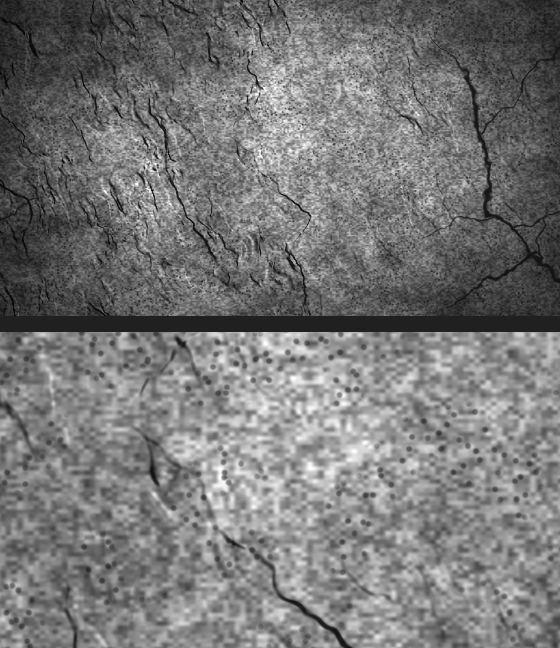
Top, the full canvas; bottom, a detail of the centre.
Write a Shadertoy shader that draws this texture.

```glsl
// Weathered grey plaster wall: flaking ledges lit from the upper right, fine grain,
// small pits, a pale smooth plate, a dark vignette and a branching crack at the right.
// Layered value noise makes stains and ledges; cellular noise makes bumps and pits.

const float BASE_GREY   = 0.425;
const float STAIN       = 0.34;   // strength of broad blotches
const float MOTTLE      = 0.30;   // strength of small blotches
const float GRAIN       = 0.58;   // strength of fine sandy grain
const float SHADOW_GAIN = 1.9;    // darkening of slopes facing away
const float LIGHT_GAIN  = 0.7;    // brightening of slopes facing the light
const float VIGNETTE    = 0.64;
const float CRACK_GREY  = 0.06;
const vec2  LIGHT_STEP  = vec2(0.0032, 0.0024);

float hash(vec2 c) {
    vec3 q = fract(c.xyx * 0.1031);
    q += dot(q, q.yzx + 33.33);
    return fract((q.x + q.y) * q.z);
}

float noise(vec2 p) {
    vec2 i = floor(p), f = fract(p);
    f = f * f * (3.0 - 2.0 * f);
    float low  = mix(hash(i), hash(i + vec2(1, 0)), f.x);
    float high = mix(hash(i + vec2(0, 1)), hash(i + vec2(1, 1)), f.x);
    return mix(low, high, f.y);
}

float fbm(vec2 p) {
    float sum = 0.0, amp = 0.53;
    for (int i = 0; i < 4; i++) {
        sum += amp * noise(p);
        p = mat2(1.6, 1.2, -1.2, 1.6) * p + 7.3;
        amp *= 0.5;
    }
    return sum;
}

// Distance to the nearest scattered cell point.
float cellular(vec2 p) {
    vec2 cell = floor(p);
    float nearest = 4.0;
    for (int y = -1; y <= 1; y++)
        for (int x = -1; x <= 1; x++) {
            vec2 c = cell + vec2(x, y);
            vec2 d = c + vec2(hash(c), hash(c + 51.7)) - p;
            nearest = min(nearest, dot(d, d));
        }
    return sqrt(nearest);
}

float glow(vec2 p, vec2 center, vec2 radius) {
    vec2 d = (p - center) / radius;
    return exp(-dot(d, d));
}

// Signed distance, roughly, to the ragged left border of the smooth plate.
float plateSide(vec2 p) {
    float drop = max(0.57 - p.y, 0.0);
    float border = 0.77 + 0.28 * max(p.y - 0.57, 0.0) + 0.24 * (1.0 - exp(-4.5 * drop));
    return p.x - border + 0.22 * (fbm(p * 10.0) - 0.5);
}

// Relief with steep, slanted ledges and small bumps.
float height(vec2 p) {
    vec2 q = p + 0.07 * (vec2(fbm(p * 9.0), fbm(p * 9.0 + 31.0)) - 0.5);
    vec2 s = vec2(dot(q, vec2(0.92, 0.39)), 0.5 * dot(q, vec2(-0.39, 0.92)));
    float ledges = smoothstep(0.0, 0.05, fbm(s * 8.0) - 0.48);
    ledges += 0.6 * smoothstep(0.0, 0.10, fbm(s * 21.0 + 4.0) - 0.5);
    ledges += 0.8 * smoothstep(-0.006, 0.006, plateSide(p));
    return ledges + 0.45 * cellular(s * 42.0);
}

// Tapering straight crack; returns distance minus half width.
float branch(vec2 p, vec2 a, vec2 b, float width) {
    vec2 ab = b - a;
    float t = clamp(dot(p - a, ab) / dot(ab, ab), 0.0, 1.0);
    return length(p - a - ab * t) - width * (1.0 - 0.6 * t);
}

float cracks(vec2 p) {
    p += 0.07 * (vec2(fbm(p * 13.0), fbm(p * 13.0 + 17.0)) - 0.5);
    float trunk = 1.59 - 0.13 * p.y + 0.20 * (1.0 - smoothstep(0.03, 0.40, p.y))
                - 0.11 * smoothstep(0.76, 0.90, p.y);
    float d = abs(p.x - trunk) * 0.75 - 0.0045 * (1.0 - smoothstep(0.65, 0.95, p.y));
    d = max(d, p.y - 0.90);
    d = min(d, branch(p, vec2(1.52, 0.58), vec2(1.65, 0.70), 0.0030));
    d = min(d, branch(p, vec2(1.65, 0.70), vec2(1.80, 0.91), 0.0035));
    d = min(d, branch(p, vec2(1.70, 0.19), vec2(1.41, 0.03), 0.0055));
    d = min(d, branch(p, vec2(1.61, 0.28), vec2(1.80, 0.35), 0.0035));
    d = min(d, branch(p, vec2(1.71, 0.17), vec2(1.72, 0.33), 0.0040));
    d = min(d, branch(p, vec2(1.57, 0.32), vec2(1.33, 0.26), 0.0020));
    return min(d, branch(p, vec2(0.0, 0.29), vec2(0.12, 0.39), 0.0030));
}

void mainImage(out vec4 fragColor, in vec2 fragCoord) {
    vec2 p = fragCoord / iResolution.y;
    float pixel = 1.0 / iResolution.y;
    float plate = smoothstep(-0.01, 0.02, plateSide(p));

    // Broad light, stains and mottling
    float tone = BASE_GREY + 0.03 * plate;
    tone += 0.20 * glow(p, vec2(1.04, 0.60), vec2(0.40, 0.32));
    tone += 0.14 * glow(p, vec2(0.44, 0.46), vec2(0.14, 0.28));
    tone -= 0.05 * glow(p, vec2(0.66, 0.42), vec2(0.14, 0.30));
    tone -= 0.10 * glow(p, vec2(1.75, 0.95), vec2(0.30, 0.40));
    tone += STAIN * (fbm(p * 3.5 + 2.0) - 0.5) + MOTTLE * (fbm(p * 17.0) - 0.5);

    // Slanted relief, strongest in the flaked areas
    float slope = height(p) - height(p + LIGHT_STEP);
    float rough = mix(1.0, 0.30, plate) + 0.5 * glow(p, vec2(1.32, 0.62), vec2(0.09, 0.30));
    rough *= smoothstep(0.25, 0.65, fbm(p * 6.0 + 40.0));
    tone *= max(0.2, 1.0 + rough * (slope < 0.0 ? SHADOW_GAIN : LIGHT_GAIN) * slope);

    // Sandy grain and scattered pits
    float grain = noise(p * vec2(170.0, 220.0)) + 0.7 * noise(p * vec2(85.0, 110.0) + 9.0) - 0.85;
    float pits = (1.0 - smoothstep(0.08, 0.26, cellular(p * 58.0))) * smoothstep(0.45, 0.7, noise(p * 23.0));
    tone *= (1.0 + GRAIN * grain) * (1.0 - 0.45 * pits);

    // Vignette, then cracks
    vec2 c = 2.0 * fragCoord / iResolution.xy - 1.0;
    tone *= 1.0 - VIGNETTE * smoothstep(0.45, 1.35, length(c * vec2(1.0, 0.75)));
    float line = 1.0 - smoothstep(-pixel, pixel, cracks(p));
    tone = mix(tone, min(tone, CRACK_GREY), 0.9 * line);

    fragColor = vec4(vec3(clamp(tone, 0.0, 1.0)), 1.0);
}
```
